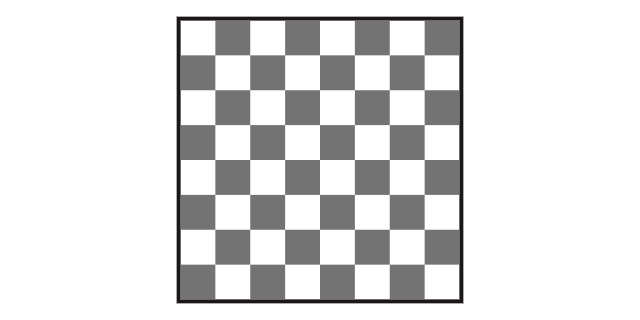
Write a Shadertoy shader that draws this pattern.

```glsl
// Grey and white checkerboard of eight by eight squares in a thin dark frame on white.
#define CELLS 8.0
#define CELL_SIZE 0.109
#define FRAME_WIDTH 0.012
#define WHITE vec3(1.0)
#define GREY vec3(0.45)
#define FRAME_COLOR vec3(0.11, 0.09, 0.09)

// Signed distance to a square with the given half side
float squareDistance(vec2 p, float halfSide) {
    vec2 d = abs(p) - halfSide;
    return length(max(d, 0.0)) + min(max(d.x, d.y), 0.0);
}

// Smoothed coverage of the area where the distance is negative
float coverage(float dist, float pixel) {
    return clamp(0.5 - dist / pixel, 0.0, 1.0);
}

// Alternating squares: 1 where both axes share the same parity
float checker(vec2 p, float pixel) {
    vec2 wave = abs(mod(p / CELL_SIZE + 0.5, 2.0) - 1.0) - 0.5;
    vec2 parity = clamp(wave * CELL_SIZE * 2.0 / pixel, -1.0, 1.0);
    return 0.5 + 0.5 * parity.x * parity.y;
}

void mainImage(out vec4 fragColor, in vec2 fragCoord) {
    // Centred coordinates, with the canvas height as the unit
    float pixel = 1.0 / iResolution.y;
    vec2 p = (fragCoord - 0.5 * iResolution.xy) * pixel;
    float boardHalf = 0.5 * CELLS * CELL_SIZE;

    // Frame, then the squares inside it
    float frame = coverage(squareDistance(p, boardHalf + FRAME_WIDTH), pixel);
    float board = coverage(squareDistance(p, boardHalf), pixel);
    vec3 squares = mix(WHITE, GREY, checker(p + boardHalf, pixel));

    vec3 color = mix(WHITE, FRAME_COLOR, frame);
    color = mix(color, squares, board);
    fragColor = vec4(color, 1.0);
}
```
